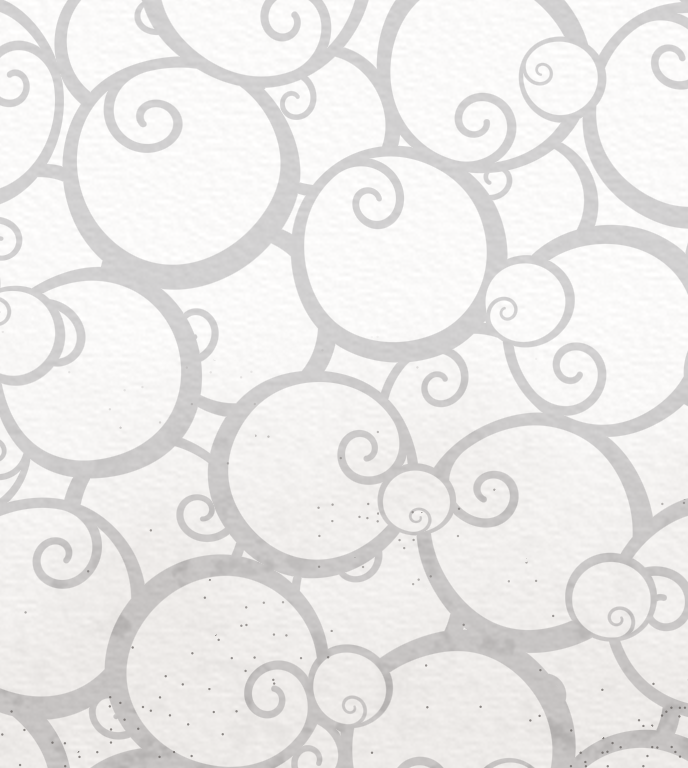
Give the GLSL for this pattern, as a WebGL 1 fragment shader.

```glsl
precision highp float;

uniform vec2 u_resolution;

const float TAU = 6.2831853;

float hash(vec2 p) {
  vec3 h = fract(p.xyx * vec3(0.1031, 0.1030, 0.0973));
  h += dot(h, h.yzx + 33.33);
  return fract((h.x + h.y) * h.z);
}

float noise(vec2 p) {
  vec2 i = floor(p);
  vec2 f = fract(p);
  f *= f * (3.0 - 2.0 * f);
  float low = mix(hash(i), hash(i + vec2(1.0, 0.0)), f.x);
  float high = mix(hash(i + vec2(0.0, 1.0)), hash(i + vec2(1.0, 1.0)), f.x);
  return mix(low, high, f.y);
}

float cloud(vec2 p) {
  return 0.55 * noise(p) + 0.28 * noise(p * 2.1 + 17.0) + 0.17 * noise(p * 4.3 + 41.0);
}

mat2 rotation(float angle) {
  float c = cos(angle);
  float s = sin(angle);
  return mat2(c, s, -s, c);
}

// Unit ring, thin where a logarithmic spiral leaves it tangentially at +x
float swirlDistance(vec2 q) {
  float r = length(q);
  float d = abs(r - 1.0) - (0.08 - 0.03 * q.x / max(r, 0.001));

  vec2 v = q - vec2(0.51, 0.098);
  float turn = mod(atan(v.y, v.x) + 0.197, TAU);
  float lastTurn = 8.3;
  for (int k = 0; k < 2; k++) {
    float t = turn + TAU * float(k);
    if (t < lastTurn) {
      float stroke = abs(length(v) - 0.5 * exp(-0.2 * t)) * 0.98;
      d = min(d, stroke - 0.05 * exp(-0.06 * t));
    }
  }

  // Rounded inner tip
  float tipAngle = lastTurn - 0.197;
  vec2 tip = 0.5 * exp(-0.2 * lastTurn) * vec2(cos(tipAngle), sin(tipAngle));
  return min(d, length(v - tip) - 0.05 * exp(-0.06 * lastTurn));
}

// Paints one jittered lattice of swirls; each disc hides what lies beneath
float paintSwirls(float ink, vec2 p, vec2 offset, vec2 radii, float jitter, float density, float pixel) {
  vec2 nearest = floor(p - offset + 0.5);
  for (int y = -1; y <= 1; y++) {
    for (int x = -1; x <= 1; x++) {
      vec2 id = nearest + vec2(float(x), float(y));
      vec2 seed = id + offset * 37.0 + 120.0;
      if (hash(seed + 5.3) > density) continue;
      vec2 shift = vec2(hash(seed + 11.7), hash(seed + 23.1)) - 0.5;
      float radius = mix(radii.x, radii.y, hash(seed + 31.9));
      vec2 q = rotation(TAU * hash(seed + 47.3)) * (p - id - offset - jitter * shift) / radius;
      if (hash(seed + 61.7) < 0.5) q.y = -q.y;
      float disc = clamp(0.5 - (length(q) - 1.0) * radius / pixel, 0.0, 1.0);
      float stroke = clamp(0.5 - swirlDistance(q) * radius / pixel, 0.0, 1.0);
      ink = max(ink * (1.0 - disc), stroke);
    }
  }
  return ink;
}

void main() {
  vec2 p = gl_FragCoord.xy / u_resolution.y;

  // Swirls on a tilted, slightly wobbly lattice
  float cell = 0.29;
  float pixel = 1.2 / (u_resolution.y * cell);
  vec2 wobble = vec2(noise(p * 7.0), noise(p * 7.0 + 50.0)) - 0.5;
  vec2 lattice = rotation(0.38) * (p + 0.014 * wobble) / cell + 0.2;
  float ink = paintSwirls(0.0, lattice, vec2(0.5), vec2(0.31, 0.40), 0.16, 1.0, pixel);
  ink = paintSwirls(ink, lattice, vec2(0.0), vec2(0.43, 0.50), 0.18, 1.0, pixel);
  ink = paintSwirls(ink, lattice, vec2(0.5, 0.0), vec2(0.16, 0.22), 0.26, 0.7, pixel);

  // Paper, stained towards the bottom
  float blotch = cloud(p * 5.0 + 9.0);
  float age = smoothstep(0.68, 0.08, p.y + 0.35 * (blotch - 0.5));
  vec3 paper = mix(vec3(0.984, 0.981, 0.978), vec3(0.932, 0.921, 0.912), age);
  vec3 color = paper * mix(vec3(1.0), vec3(0.835, 0.833, 0.837), ink);

  // Embossed fibres and worn mottling
  vec2 fibre = p * vec2(110.0, 190.0);
  color += 0.028 * (noise(fibre) - noise(fibre + vec2(0.3, 0.8)));
  color += 0.014 * (noise(p * 330.0) - 0.5);
  color -= (0.02 + 0.05 * ink) * age * smoothstep(0.5, 0.8, cloud(p * 38.0));

  // Dark specks gathered in dirty patches
  vec2 grid = p * 170.0;
  vec2 id = floor(grid);
  vec2 speckCenter = 0.3 + 0.4 * vec2(hash(id + 3.1), hash(id + 8.7));
  float dirt = age * smoothstep(0.52, 0.75, cloud(p * 6.0 + 70.0));
  float speck = step(1.0 - 0.002 - 0.07 * dirt, hash(id + 19.3));
  speck *= smoothstep(0.4, 0.1, length(fract(grid) - speckCenter));
  color = mix(color, vec3(0.36, 0.34, 0.33), 0.7 * speck * age);

  gl_FragColor = vec4(clamp(color, 0.0, 1.0), 1.0);
}
```
